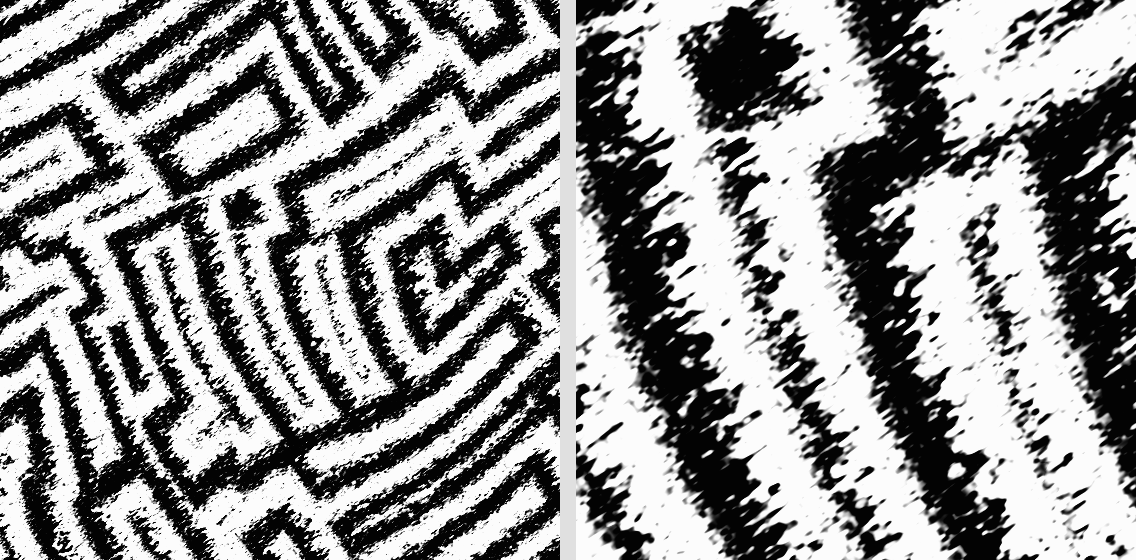
Left: the whole. Right: its middle third, enlarged.
A three.js fragment shader for this pattern:

```glsl
// Draws a black and white angular labyrinth with ragged, streaky brushed edges.
varying vec2 vUv;

const vec3 INK = vec3(0.012);
const vec3 PAPER = vec3(0.988);
const float PERIOD = 0.073;               // one dark plus one light band
const float CELL = 0.30;                  // spacing of the nested bars
const float MAZE_ANGLE = 0.55;            // main band direction, radians
const float GRAIN_ANGLE = 0.62;           // streak direction, radians
const vec2 GRAIN_SIZE = vec2(0.0085, 0.0032);
const vec2 SPECK_SIZE = vec2(0.0042, 0.0021);
const float BEND_SCALE = 2.8;
const float BEND_AMOUNT = 0.12;
const float BAND_CONTRAST = 1.2;
const float GRAIN_CONTRAST = 2.7;
const float TOOTH_LENGTH = 0.014;         // shift of the edges along the streaks
const float PAPER_BIAS = 0.09;
const float SOFTNESS = 0.40;

const float TAU = 6.2831853;

float hash(vec2 p) {
  vec3 q = fract(vec3(p.xyx) * 0.1031);
  q += dot(q, q.yzx + 33.33);
  return fract((q.x + q.y) * q.z);
}

float valueNoise(vec2 p) {
  vec2 i = floor(p);
  vec2 f = fract(p);
  f = f * f * (3.0 - 2.0 * f);
  float low = mix(hash(i), hash(i + vec2(1.0, 0.0)), f.x);
  float high = mix(hash(i + vec2(0.0, 1.0)), hash(i + vec2(1.0, 1.0)), f.x);
  return mix(low, high, f.y);
}

// Coordinates along and across a direction
vec2 turn(vec2 p, float angle) {
  float c = cos(angle);
  float s = sin(angle);
  return vec2(c * p.x + s * p.y, c * p.y - s * p.x);
}

// Square-cornered distance to the nearest of many scattered bars
float barDistance(vec2 p) {
  vec2 home = floor(p / CELL);
  float nearest = 10.0;
  for (int y = -2; y <= 2; y++) {
    for (int x = -2; x <= 2; x++) {
      vec2 id = home + vec2(float(x), float(y)) + 40.0;
      vec2 jitter = vec2(hash(id), hash(id + 71.0));
      vec2 center = (id - 40.0 + 0.1 + 0.8 * jitter) * CELL;
      float len = mix(0.04, 0.20, hash(id + 133.0));
      float wide = 0.035 * hash(id + 211.0);
      vec2 halfSize = hash(id + 307.0) < 0.65 ? vec2(len, wide) : vec2(wide, len);
      vec2 d = abs(p - center) - halfSize;
      nearest = min(nearest, max(d.x, d.y));
    }
  }
  return nearest;
}

void main() {
  // Streaky grain in three sizes, centred on zero
  vec2 along = turn(vUv, GRAIN_ANGLE);
  vec2 g = along / GRAIN_SIZE + 500.0;
  float fine = valueNoise(g) - 0.5;
  float coarse = valueNoise(g * 0.45 + 90.0) - 0.5;
  float speck = valueNoise(along / SPECK_SIZE + 900.0) - 0.5;
  float grain = 0.60 * fine + 0.33 * coarse + 0.55 * speck;

  // Bend the bands gently and tear their edges along the streaks
  vec2 streak = vec2(cos(GRAIN_ANGLE), sin(GRAIN_ANGLE));
  vec2 p = vUv + streak * (coarse + fine) * TOOTH_LENGTH;
  vec2 b = vUv * BEND_SCALE + 7.0;
  p += (vec2(valueNoise(b), valueNoise(b + 19.0)) - 0.5) * BEND_AMOUNT;

  // Parallel bands around every bar
  float bands = cos(TAU * barDistance(turn(p, MAZE_ANGLE)) / PERIOD);
  float tone = BAND_CONTRAST * bands + GRAIN_CONTRAST * grain + PAPER_BIAS;

  gl_FragColor = vec4(mix(INK, PAPER, smoothstep(-SOFTNESS, SOFTNESS, tone)), 1.0);
}
```
